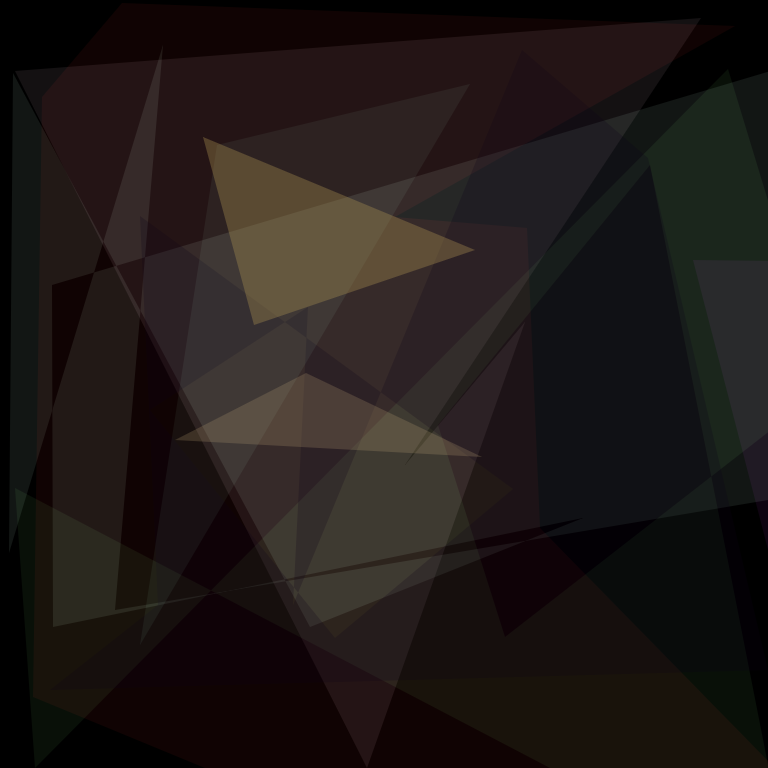
Reproduce this background procedurally as a Shadertoy shader.

```glsl
// Translucent shards of dim colour overlapping on black.
// Each shard is an even-odd polygon given by a signed distance; some cross
// themselves, so their folds open up as gaps. Light is added, then tinted.

#define GRID 768.0
#define EDGE_SOFTNESS 1.0
#define MAROON vec3(0.063, 0.012, 0.010)
#define ROSE_GREY vec3(0.078, 0.066, 0.072)
#define SLATE vec3(0.070, 0.086, 0.078)
#define MOSS vec3(0.034, 0.062, 0.032)
#define PLUM vec3(0.055, 0.015, 0.062)
#define TEAL vec3(0.035, 0.055, 0.047)
#define NIGHT vec4(0.045, 0.0, 0.09, 0.22)
#define GOLD vec4(0.68, 0.58, 0.32, 0.35)
#define SAND vec4(0.80, 0.70, 0.50, 0.20)

const int CORNERS = 11;

// Smooth coverage of a closed even-odd polygon; repeated corners are allowed
float polygon(vec2 p, vec2 v[CORNERS]) {
    float nearest = 1e9;
    float side = 1.0;
    for (int i = 0, j = CORNERS - 1; i < CORNERS; j = i, i++) {
        vec2 edge = v[j] - v[i];
        vec2 rel = p - v[i];
        float along = clamp(dot(rel, edge) / max(dot(edge, edge), 1e-6), 0.0, 1.0);
        vec2 gap = rel - edge * along;
        nearest = min(nearest, dot(gap, gap));
        // Flip at every edge crossed by a ray to the right
        if ((v[i].y <= p.y) != (v[j].y <= p.y)) {
            if (edge.x * rel.y / edge.y > rel.x) side = -side;
        }
    }
    float pixel = EDGE_SOFTNESS * GRID / iResolution.y;
    return clamp(0.5 - side * sqrt(nearest) / pixel, 0.0, 1.0);
}

float pentagon(vec2 p, vec2 a, vec2 b, vec2 c, vec2 d, vec2 e) {
    return polygon(p, vec2[CORNERS](a, b, c, d, e, e, e, e, e, e, e));
}

float triangle(vec2 p, vec2 a, vec2 b, vec2 c) {
    return pentagon(p, a, b, c, c, c);
}

vec3 tint(vec3 base, vec4 glaze, float coverage) {
    return mix(base, glaze.rgb, glaze.a * coverage);
}

void mainImage(out vec4 fragColor, in vec2 fragCoord) {
    // Design grid with its origin at the upper left
    vec2 uv = fragCoord / iResolution.xy;
    vec2 p = GRID * vec2(uv.x, 1.0 - uv.y);
    vec3 color = vec3(0.0);

    // Broad maroon sheet
    color += MAROON * polygon(p, vec2[CORNERS](
        vec2(122, 3), vec2(735, 26), vec2(395, 217), vec2(527, 228),
        vec2(540, 528), vec2(775, 768), vec2(775, 780), vec2(234, 780),
        vec2(33, 697), vec2(42, 97), vec2(42, 97)));

    // Large hanging wedge with a narrow notch
    color += ROSE_GREY * pentagon(p, vec2(15, 71), vec2(701, 18),
        vec2(405, 465), vec2(525, 322), vec2(367, 768));

    // Folded slate band with spikes on the left
    color += SLATE * polygon(p, vec2[CORNERS](
        vec2(13, 73), vec2(9, 553), vec2(163, 45), vec2(115, 610),
        vec2(774, 499), vec2(774, 70), vec2(52, 285), vec2(53, 627),
        vec2(583, 518), vec2(310, 627), vec2(310, 627)));

    // Moss ribbon folding from the right edge to the lower corners
    color += MOSS * polygon(p, vec2[CORNERS](
        vec2(728, 69), vec2(35, 768), vec2(15, 488), vec2(550, 768),
        vec2(550, 780), vec2(771, 780), vec2(650, 165), vec2(438, 425),
        vec2(505, 637), vec2(825, 388), vec2(825, 388)));

    // Plum corner at the right
    color += PLUM * triangle(p, vec2(693, 260), vec2(780, 261), vec2(780, 596));

    // Dark violet veil, folded over the centre
    color = tint(color, NIGHT, polygon(p, vec2[CORNERS](
        vec2(522, 50), vec2(293, 605), vec2(308, 307), vec2(150, 410),
        vec2(335, 638), vec2(513, 489), vec2(140, 216), vec2(158, 605),
        vec2(50, 690), vec2(768, 670), vec2(648, 158))));

    // Teal spike and the two bright shards
    color += TEAL * triangle(p, vec2(217, 145), vec2(470, 84), vec2(140, 645));
    color = tint(color, GOLD, triangle(p, vec2(203, 137), vec2(475, 250), vec2(254, 325)));
    color = tint(color, SAND, triangle(p, vec2(175, 440), vec2(306, 373), vec2(482, 457)));

    fragColor = vec4(color, 1.0);
}
```
